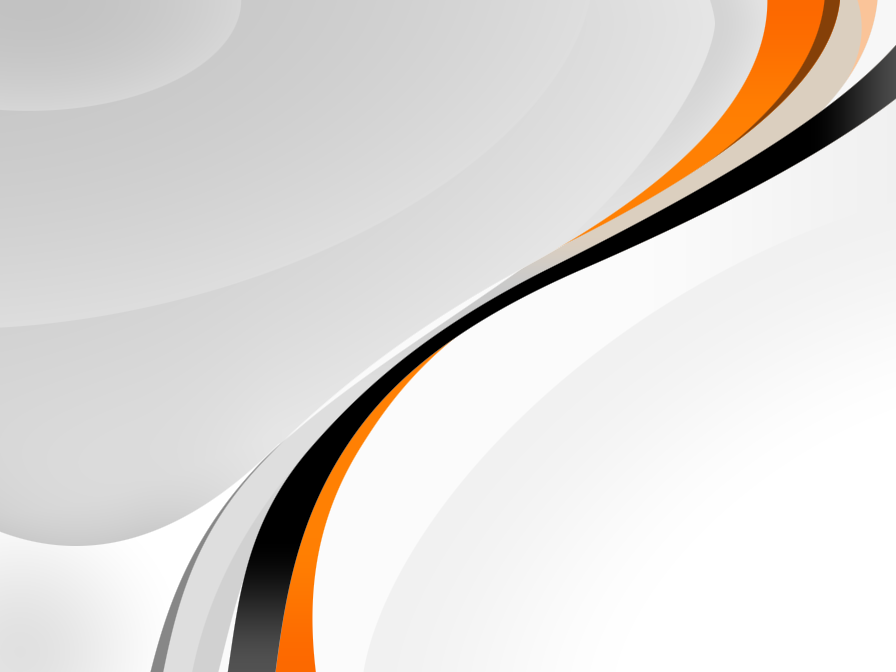
Give the GLSL for this background, as a WebGL 2 fragment shader.

```glsl
#version 300 es
precision highp float;
// Abstract background: a grey panel of nested blobs and a pale field, parted
// by a sweeping bundle of ribbons. Each ribbon edge is a smooth Hermite curve
// x(y) through four heights; layers are painted from back to front.

uniform vec2 u_resolution;
out vec4 outColor;

#define BEND 0.3333           // height of the lower bend
#define PINCH 0.6             // height where the ribbons draw together
#define ORANGE vec3(1.0, 0.50, 0.01)
#define ORANGE_DEEP vec3(0.99, 0.41, 0.0)
#define BROWN vec3(0.52, 0.25, 0.03)
#define BEIGE vec3(0.86, 0.81, 0.75)
#define PEACH vec3(0.98, 0.77, 0.60)
#define BLACK_SHEEN 0.32      // grey at the ends of the black ribbon
#define PANEL_SHADOW 0.11     // darkening along the panel's lower rim

float hermite(float y, float y0, float y1, vec2 x, vec2 slope) {
    float h = y1 - y0, t = (y - y0) / h, s = 1.0 - t;
    return mix(x.x, x.y, t * t * (3.0 - 2.0 * t))
         + h * t * s * (slope.x * s - slope.y * t);
}

// Edge position at height y, from places and slopes at 0, BEND, PINCH and 1
float edge(float y, vec4 x, vec4 slope) {
    float low = hermite(y, 0.0, BEND, x.xy, slope.xy);
    float middle = hermite(y, BEND, PINCH, x.yz, slope.yz);
    float high = hermite(y, PINCH, 1.0, x.zw, slope.zw);
    return y < BEND ? low : (y < PINCH ? middle : high);
}

// Antialiased coverage where d is positive
float cover(float d) {
    return clamp(d / max(fwidth(d), 1e-5) + 0.5, 0.0, 1.0);
}

float between(float x, float left, float right) {
    return cover(x - left) * cover(right - x);
}

// Superellipse radius, 1 on the outline
float blob(vec2 p, vec2 center, vec2 radii, float power) {
    vec2 q = pow(abs(p - center) / radii + 1e-5, vec2(power));
    return pow(q.x + q.y, 1.0 / power);
}

float panelShade(vec2 p, float rim) {
    float outer = blob(p, vec2(0.0, 0.965), vec2(1.064, 0.73), 1.5);
    float middle = blob(p, vec2(-0.05, 1.035), vec2(0.932, 0.524), 1.8);
    float inner = blob(p, vec2(0.043, 1.0), vec2(0.316, 0.165), 2.0);
    float drop = 0.07 * smoothstep(0.55, 0.95, p.y);
    float shade = 0.90 - drop * (1.0 - smoothstep(1.0, 1.1, outer));
    shade = mix(shade, mix(0.78, 0.90, outer * outer), cover(1.0 - outer));
    shade = mix(shade, mix(0.77, 0.87, middle * middle), cover(1.0 - middle));
    shade = mix(shade, mix(0.76, 0.84, inner * inner), cover(1.0 - inner));
    float lowerLeft = 1.0 - smoothstep(0.2, 0.42, p.x);
    return shade - PANEL_SHADOW * lowerLeft * exp(-12.0 * max(p.y - rim, 0.0));
}

float fieldShade(vec2 p) {
    float d = blob(p, vec2(1.476, -0.024), vec2(0.9375, 0.7465), 1.6);
    float around = 0.985 - 0.045 * smoothstep(0.9, 1.4, p.x);
    float inside = mix(1.0, 0.945, smoothstep(0.55, 1.0, d));
    return mix(around, inside, cover(1.0 - d));
}

void main() {
    vec2 p = gl_FragCoord.xy / u_resolution.y;
    float x = p.x, y = p.y;

    // Ribbon edges
    float spine = edge(y, vec4(0.224, 0.410, 0.776, 1.142), vec4(0.25, 1.05, 1.85, 0.0));
    float lip = edge(y, vec4(0.243, 0.412, 0.776, 1.0), vec4(0.2, 1.05, 1.4, 0.0));
    float fold = edge(y, vec4(0.286, 0.462, 0.816, 1.4), vec4(0.2, 0.9, 2.0, 0.5));
    float gap = edge(y, vec4(0.325, 0.472, 0.85, 1.5), vec4(0.25, 0.87, 2.0, 0.5));
    float blackLeft = edge(y, vec4(0.339, 0.462, 0.816, 1.38), vec4(0.15, 0.87, 2.0, 0.5));
    float blackRight = edge(y, vec4(0.410, 0.514, 0.868, 1.467), vec4(0.13, 0.65, 2.3, 0.5));
    float lowOrange = edge(y, vec4(0.470, 0.536, 0.840, 0.9), vec4(-0.12, 0.62, 2.0, 0.0));
    float brownLeft = edge(y, vec4(0.174, 0.347, 0.764, 1.227), vec4(0.2, 1.0, 2.3, 0.1));
    float brownRight = edge(y, vec4(0.174, 0.347, 0.764, 1.25), vec4(0.2, 1.0, 2.15, 0.1));
    float peachLeft = edge(y, vec4(0.1, 0.2, 0.816, 1.276), vec4(0.5, 1.0, 2.6, -0.3));
    float peachRight = edge(y, vec4(0.1, 0.2, 0.816, 1.306), vec4(0.5, 1.0, 2.6, 0.1));

    // Pale corner and grey panel
    vec3 color = vec3(mix(0.88, 1.0, smoothstep(0.0, 0.26, length(p - 0.03))));
    float reach = min(x, 0.415) - 0.113;
    float rim = 0.1875 + 1.67 * reach * reach;
    color = mix(color, vec3(panelShade(p, rim)), cover(y - rim) * cover(spine - x));

    // Translucent ribbon: grey below, beige above the pinch
    float grey = mix(0.87, 0.79, smoothstep(0.42, 0.56, y));
    grey -= 0.05 * cover(x - fold) * (1.0 - smoothstep(0.2, 0.4, y));
    vec3 ribbon = mix(vec3(grey), BEIGE, smoothstep(0.57, 0.65, y));
    color = mix(color, ribbon, cover(x - spine));
    vec3 lipColor = vec3(mix(0.53, 0.98, smoothstep(0.31, 0.36, y)));
    color = mix(color, lipColor, between(x, spine, lip));
    color = mix(color, vec3(0.98), between(x, gap, blackLeft));

    // Upper orange ribbon, its brown shadow and the peach strip
    vec3 orange = mix(ORANGE, ORANGE_DEEP, smoothstep(0.3, 0.5, abs(y - 0.5)));
    color = mix(color, orange, between(x, spine, brownRight));
    color = mix(color, BROWN, between(x, max(brownLeft, spine), brownRight));
    float upper = smoothstep(0.75, 0.85, y);
    color = mix(color, PEACH, upper * between(x, peachLeft, peachRight));
    color = mix(color, vec3(0.97), upper * between(x, peachRight, blackLeft));

    // Pale field, lower orange ribbon and black ribbon
    color = mix(color, vec3(fieldShade(p)), cover(x - blackRight));
    color = mix(color, orange, between(x, blackRight, lowOrange));
    float sheen = 1.0 - smoothstep(0.0, 0.2, y) + smoothstep(1.2, 1.36, x);
    color = mix(color, vec3(BLACK_SHEEN * sheen), between(x, blackLeft, blackRight));

    outColor = vec4(color, 1.0);
}
```
